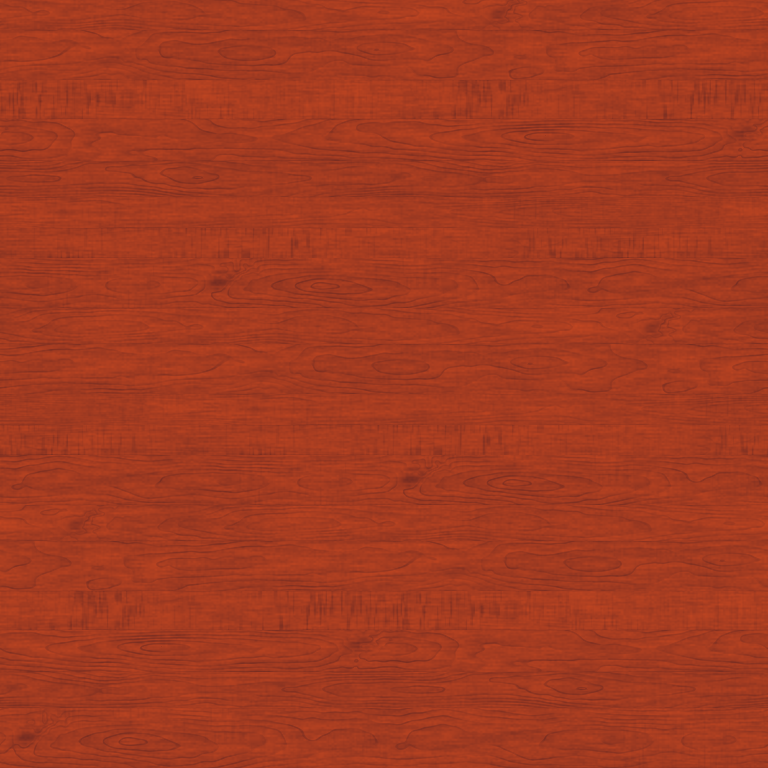
This texture is drawn by a WebGL 1 fragment shader. Its source:

```glsl
precision highp float;
// Red cherry wood: nineteen long horizontal boards with cathedral grain, knots and cross figure.
uniform vec2 u_resolution;

float hash(vec2 p) {
  return fract(sin(dot(p, vec2(127.1, 311.7))) * 43758.5453);
}

// Value noise that wraps in x after a whole number of cells.
float noise(vec2 p, float period) {
  vec2 cell = floor(p), f = fract(p);
  f = f * f * (3.0 - 2.0 * f);
  float x0 = mod(cell.x, period), x1 = mod(cell.x + 1.0, period);
  float low = mix(hash(vec2(x0, cell.y)), hash(vec2(x1, cell.y)), f.x);
  float high = mix(hash(vec2(x0, cell.y + 1.0)), hash(vec2(x1, cell.y + 1.0)), f.x);
  return mix(low, high, f.y);
}

// Wrapping noise: cells.x along the grain, cells.y across it.
float grain(vec2 p, vec2 cells, float seed) {
  return noise(p * cells + vec2(0.0, seed), cells.x);
}

// Selects one of eight values by board kind.
float pick(vec4 a, vec4 b, float kind) {
  vec4 index = vec4(0.0, 1.0, 2.0, 3.0);
  return dot(a, vec4(equal(index, vec4(kind)))) + dot(b, vec4(equal(index + 4.0, vec4(kind))));
}

float wrapped(float x) {
  return fract(x + 0.5) - 0.5;
}

// Distance from the knot of a board, in knot radii.
float knotRadius(vec2 q, float height, float kind) {
  float x = wrapped(q.x - pick(vec4(0.285, 0.85, 0.35, 0.5), vec4(0.963, 0.63, 0.1, 0.2), kind));
  float y = (q.y - 0.25 * (hash(vec2(kind, 4.0)) - 0.5)) * height;
  float ragged = grain(q, vec2(110.0, 8.0), kind * 37.0) - 0.5;
  return length(vec2(x / 0.014 + ragged, y / 0.009 + x * 40.0)) + 1.3 * ragged;
}

// Growth ring height: its whole-number contours are the grain lines.
float rings(vec2 q, float height, float kind, float knot) {
  float seed = kind * 53.0;
  float x = wrapped(q.x - pick(vec4(0.42, 0.1, 0.69, 0.5), vec4(0.71, 0.26, 0.8, 0.3), kind));
  float along = 5.0 * x / (1.0 + 5.0 * abs(x));
  float h = 8.0 * length(vec2(along, q.y * 1.3 + 0.3 * (hash(vec2(kind, 2.0)) - 0.5)));
  h += 4.5 * grain(q, vec2(6.0, 1.6), seed);
  h += 1.5 * grain(q, vec2(17.0, 3.0), seed + 11.0);
  h += 0.3 * grain(q, vec2(70.0, 7.0), seed + 23.0);
  return h + 2.5 * knot * exp(-0.2 * pow(knotRadius(q, height, kind), 2.0));
}

void main() {
  vec2 uv = gl_FragCoord.xy / u_resolution;
  float pixel = 1.0 / u_resolution.y;
  float y = 1.0 - uv.y;

  // Stack the boards from the top; eight kinds recur in a broken cycle.
  float top = -0.008, start = top, height = 0.05, kind = 0.0, row = 0.0;
  for (int i = 0; i < 19; i++) {
    float n = float(i);
    float k = mod(n + 1.0 + 3.0 * step(10.0, n) + 2.0 * step(18.0, n), 8.0);
    float size = pick(vec4(50.0, 36.0, 50.0, 39.0), vec4(42.0, 36.0, 31.0, 30.0), k) / 768.0;
    size += 0.013 * step(18.0, n);
    if (y >= top) {
      start = top;
      height = size;
      kind = k;
      row = n;
    }
    top += size;
  }

  // Recurring boards slide along by fixed steps.
  float slide = 0.25 * (step(10.0, row) + step(15.0, row) + step(18.0, row)) + 0.8 * step(row, 1.0);
  vec2 q = vec2(fract(uv.x - slide), (y - start) / height - 0.5);
  vec2 p = vec2(q.x, q.y * height);
  float seed = kind * 71.0;
  float knot = pick(vec4(1.0, 0.8, 0.45, 0.0), vec4(0.9, 0.25, 0.0, 0.0), kind);
  float figure = pick(vec4(0.25, 0.12, 0.15, 1.0), vec4(0.1, 0.15, 0.25, 0.9), kind);
  float contrast = pick(vec4(0.8, 0.65, 0.85, 0.15), vec4(1.0, 0.75, 0.4, 0.2), kind);

  // Thin dark ring lines with an even width, and soft shading between them.
  float e = 0.0005;
  float h = rings(q, height, kind, knot);
  float hx = rings(q + vec2(e, 0.0), height, kind, knot) - h;
  float hy = rings(q + vec2(0.0, e / height), height, kind, knot) - h;
  float slope = max(length(vec2(hx, hy)) / e, 40.0);
  float band = fract(h);
  float line = 1.0 - smoothstep(0.0002, 0.0009 + 0.6 * pixel, min(band, 1.0 - band) / slope);
  line *= 1.0 - smoothstep(0.4, 1.0, slope * pixel);
  line *= 0.1 + 1.2 * grain(p, vec2(22.0, 70.0), seed + 5.0);
  float shade = band * band * smoothstep(0.0, 1.2 * slope * pixel, 1.0 - band);

  // Board tone, broad mottling and fine fibres.
  float tone = 0.69 + 0.08 * (hash(vec2(kind, 9.0)) - 0.5);
  tone += 0.17 * (grain(p, vec2(7.0, 30.0), seed) - 0.5);
  tone += 0.22 * (grain(p, vec2(24.0, 150.0), seed + 13.0) - 0.5);
  tone += 0.32 * (grain(p, vec2(60.0, 400.0), seed + 29.0) - 0.5);
  tone += 0.22 * (grain(p, vec2(300.0, 380.0), seed + 41.0) - 0.5);
  tone -= contrast * (0.52 * line + 0.24 * (shade - 0.2));

  // Fine cross threads gathered in patches.
  float patches = smoothstep(0.25, 0.8, grain(p, vec2(11.0, 25.0), seed + 3.0));
  float threads = grain(p, vec2(400.0, 60.0), seed + 17.0) + 0.5 * grain(p, vec2(150.0, 40.0), seed + 31.0);
  tone += figure * (0.08 - 0.42 * (0.3 + patches) * smoothstep(0.6, 1.4, threads));

  // Knot cores and board seams.
  tone -= 0.5 * knot * exp(-pow(knotRadius(q, height, kind), 2.0));
  float edge = min(y - start, start + height - y);
  float seam = 1.0 - smoothstep(0.0, 0.0006 + pixel, edge);
  tone -= 0.26 * seam * grain(p, vec2(9.0, 3.0), seed + 47.0) + 0.05 * smoothstep(0.2, 0.5, q.y);

  vec3 darkCherry = vec3(0.50, 0.185, 0.128), brightCherry = vec3(0.73, 0.262, 0.13);
  gl_FragColor = vec4(mix(darkCherry, brightCherry, clamp(tone, -0.6, 1.15)), 1.0);
}
```
